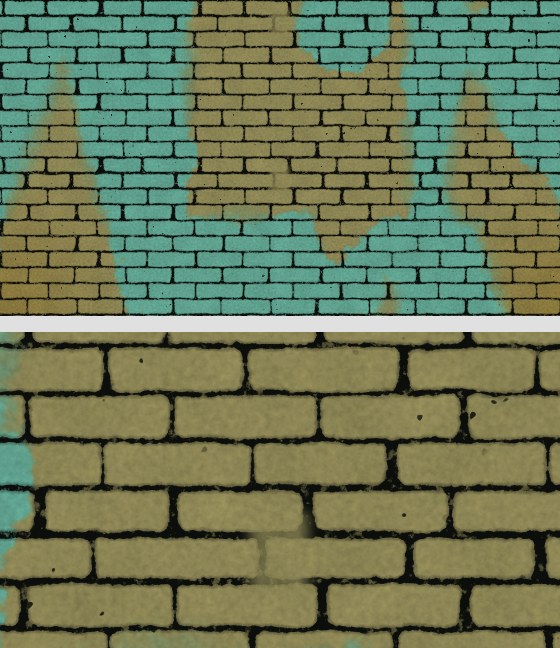
Top, the full canvas; bottom, a detail of the centre.
A Shadertoy shader for this texture:

```glsl
// Weathered brick wall in peeling teal and ochre paint with ragged black joints.

const float ROWS = 20.1;          // courses per canvas height
const float BRICK_WIDTH = 0.1542; // in canvas heights
const vec3 TEAL = vec3(0.37, 0.63, 0.555);
const vec3 OCHRE = vec3(0.555, 0.515, 0.32);
const vec3 RUST = vec3(0.53, 0.43, 0.17);
const vec3 INK = vec3(0.045, 0.055, 0.04);

vec2 hash2(vec2 p) {
    vec3 q = fract(p.xyx * vec3(0.1031, 0.1030, 0.0973));
    q += dot(q, q.yzx + 33.33);
    return fract((q.xx + q.yz) * q.zy);
}

// Gradient noise, roughly -0.7 to 0.7
float noise(vec2 p) {
    vec2 i = floor(p), f = p - i;
    vec2 u = f * f * f * (f * (f * 6.0 - 15.0) + 10.0);
    vec2 a = hash2(i) * 2.0 - 1.0;
    vec2 b = hash2(i + vec2(1, 0)) * 2.0 - 1.0;
    vec2 c = hash2(i + vec2(0, 1)) * 2.0 - 1.0;
    vec2 d = hash2(i + 1.0) * 2.0 - 1.0;
    return mix(mix(dot(a, f), dot(b, f - vec2(1, 0)), u.x),
               mix(dot(c, f - vec2(0, 1)), dot(d, f - 1.0), u.x), u.y);
}

float fbm(vec2 p) {
    float sum = 0.0, gain = 0.6;
    for (int i = 0; i < 4; i++) {
        sum += gain * noise(p);
        p = mat2(1.6, 1.2, -1.2, 1.6) * p + 7.3;
        gain *= 0.55;
    }
    return sum;
}

// Segment whose radius runs from ra to rb
float taper(vec2 p, vec2 a, vec2 b, float ra, float rb) {
    vec2 ab = b - a;
    float h = clamp(dot(p - a, ab) / dot(ab, ab), 0.0, 1.0);
    return length(p - a - ab * h) - mix(ra, rb, h);
}

float box(vec2 p, vec2 halfSize) {
    vec2 q = abs(p) - halfSize;
    return length(max(q, 0.0)) + min(max(q.x, q.y), 0.0);
}

// Signed distance to the ochre areas, negative inside
float ochreArea(vec2 p) {
    float d = box(p - vec2(0.945, 0.68), vec2(0.34, 0.36));
    d = min(d, taper(p, vec2(1.1, 0.38), vec2(1.06, 0.21), 0.14, 0.035));
    d = max(d, 0.155 - length((p - vec2(1.085, 0.935)) * vec2(1.0, 0.95)));
    d = min(d, taper(p, vec2(0.197, 0.79), vec2(0.165, -0.02), 0.0, 0.255));
    d = min(d, taper(p, vec2(1.49, 0.73), vec2(1.54, 0.42), 0.015, 0.13));
    d = min(d, taper(p, vec2(1.62, 0.36), vec2(1.78, 0.0), 0.12, 0.18));
    d = min(d, taper(p, vec2(1.23, 0.1), vec2(1.235, 0.0), 0.0, 0.03));
    return min(d, length(p - vec2(1.52, 0.99)) - 0.025);
}

// Depth inside the nearest brick, negative in the joints
float brickDepth(vec2 p) {
    p += 0.004 * vec2(noise(p * 22.0), noise(p * 22.0 + 40.0));
    float v = (1.0 - p.y) * ROWS;
    float row = floor(v), fy = v - row;
    float course = mod(row, 10.0);
    float worn = 1.0 - step(2.0, course);
    float x = p.x / BRICK_WIDTH - 0.55 * mod(row, 2.0);
    float joint = floor(x + 0.5);
    vec2 rnd = hash2(vec2(joint + 5.0, course + 11.0));
    float shift = (rnd.x - 0.5) * mix(0.09, 0.22, worn);

    // Joints widen towards the foot of a brick
    float side = 0.0015 + 0.0042 * rnd.y * rnd.y + 0.003 * worn * rnd.x;
    side += 0.003 * smoothstep(0.5, 1.0, fy) * rnd.y;
    float bed = 0.0026 + 0.0012 * worn + 0.0022 * noise(vec2(p.x * 13.0, row * 3.7));
    vec2 inner = vec2(abs(x - joint - shift) * BRICK_WIDTH - side,
                      min(fy, 1.0 - fy) / ROWS - bed);
    float radius = 0.008;
    return radius - length(max(radius - inner, 0.0));
}

vec3 paint(vec2 p) {
    float d = ochreArea(p) + 0.055 * fbm(p * 9.0) + 0.03 * fbm(p * 45.0);
    float softness = mix(0.006, 0.05, smoothstep(-0.2, 0.3, noise(p * 3.0 + 9.0)));
    float ochre = 1.0 - smoothstep(-softness, softness, d);
    float flecks = smoothstep(0.28, 0.4, fbm(p * 30.0 + 3.0)) * smoothstep(0.12, 0.0, d);
    vec3 col = mix(TEAL, OCHRE, max(ochre * 0.96, flecks * 0.6));
    float rim = ochre * (1.0 - ochre) * 2.0;
    float corner = smoothstep(0.5, 0.0, p.y) * smoothstep(0.45, 0.9, abs(p.x - 0.889));
    col = mix(col, RUST, 0.35 * rim + 0.6 * ochre * corner);
    return col * (1.0 + 0.13 * fbm(p * 14.0) + 0.2 * fbm(p * 130.0));
}

void mainImage(out vec4 fragColor, in vec2 fragCoord) {
    vec2 p = fragCoord / iResolution.y;
    float aa = 0.6 / iResolution.y + 0.0006;
    vec3 col = paint(p);

    // Ragged joints with crumbs of painted mortar
    float depth = brickDepth(p) + 0.0042 * fbm(p * 110.0) + 0.002 * fbm(p * 35.0);
    float ink = 1.0 - smoothstep(-aa, aa, depth);
    float crumbs = smoothstep(0.08, 0.3, fbm(p * 85.0 + 17.0));
    float halo = 0.3 * (1.0 - smoothstep(0.0, 0.004, depth));

    // Scattered pits in the brick faces
    float pits = smoothstep(0.43, 0.52, noise(p * 75.0 + 31.0));
    pits *= smoothstep(-0.1, 0.25, noise(p * 7.0));

    // Blurred seam that recurs every ten courses
    vec2 seam = vec2(p.x - 0.885, mod(p.y - 0.435 + 0.25, 10.0 / ROWS) - 0.25);
    float smudge = 1.0 - smoothstep(0.0, 0.025, box(seam, vec2(0.018, 0.03)));

    float dark = max(max(ink * (1.0 - 0.55 * crumbs), halo), 0.85 * pits);
    col = mix(col, INK, dark * (1.0 - 0.75 * smudge));
    fragColor = vec4(clamp(col, 0.0, 1.0), 1.0);
}
```
